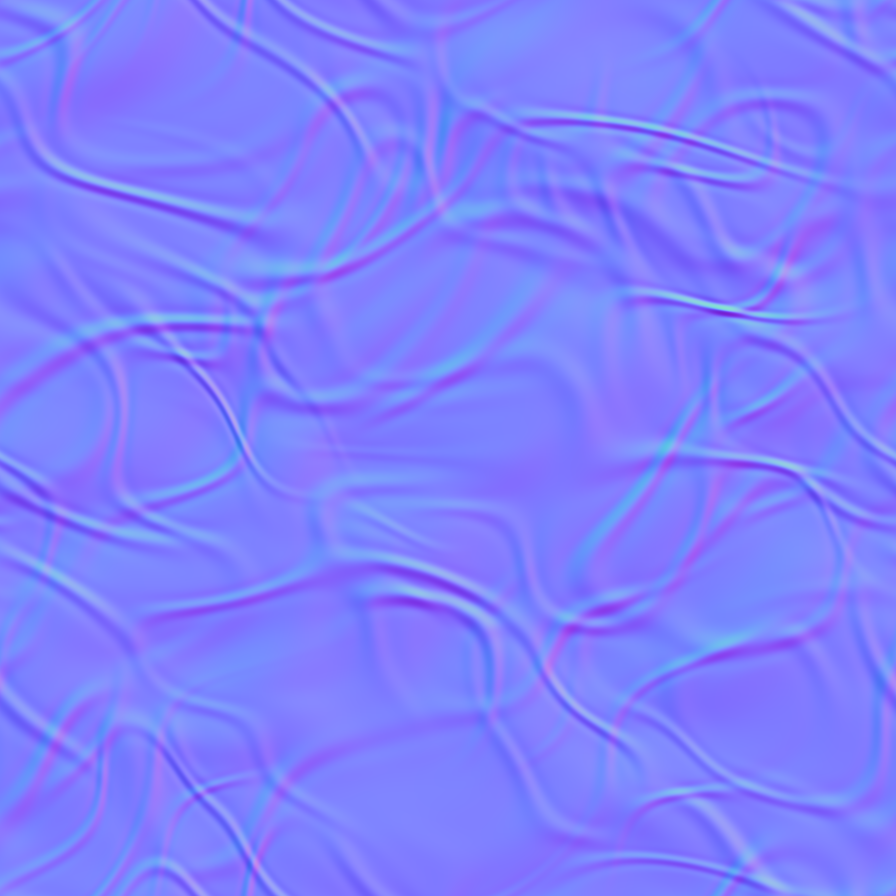
Reproduce this texture map procedurally as a three.js fragment shader.

```glsl
varying vec2 vUv;

const float TAU = 6.2831853;

vec3 hash3(float n) {
  return fract(sin(n * vec3(12.99, 78.23, 39.43)) * 4375.85);
}

// Random waves with whole wave numbers, so the field tiles; deviation near 1
float swell(vec2 p, vec2 reach, float seed) {
  float sum = 0.0;
  for (int i = 0; i < 7; i++) {
    vec3 h = hash3(seed + float(i) * 1.37);
    vec2 k = floor(h.xy * (2.0 * reach + 1.0)) - reach;
    sum += cos(TAU * (dot(k, p) + h.z));
  }
  return sum * 0.53;
}

float height(vec2 p) {
  // Bend the domain so that the folds wander
  p += 0.024 * vec2(swell(p, vec2(2.0), 3.1), swell(p, vec2(2.0), 17.6));

  // Soft swells and finer dents
  float h = 0.0023 * swell(p, vec2(2.0, 3.0), 31.3);
  h += 0.0016 * swell(p, vec2(4.0, 6.0), 47.9);
  h += 0.0005 * swell(p, vec2(9.0), 53.2);

  // Creases along the zero lines: long sharp ones, then smaller soft arcs
  for (int i = 0; i < 6; i++) {
    float layer = float(i);
    float arcs = step(2.5, layer);
    float seed = 61.7 + layer * 23.3;
    vec2 reach = mix(vec2(2.0, 3.0), vec2(4.0), arcs);
    float u = swell(p, reach, seed) / mix(0.2 + 0.05 * layer, 0.4, arcs);
    float strength = smoothstep(-1.4, 1.3, swell(p, vec2(2.0), seed + 11.9));
    h += mix(0.0031, 0.0020, arcs) * strength * exp(-0.5 * u * u) * cos(1.8 * u);
  }
  return h;
}

void main() {
  // Slope of the height field, encoded as a tangent space normal
  vec2 e = vec2(0.002, 0.0);
  float h = height(vUv);
  vec2 slope = vec2(height(vUv + e.xy) - h, height(vUv + e.yx) - h) / e.x;
  vec3 normal = normalize(vec3(-slope * vec2(0.7, 1.0), 1.0));
  gl_FragColor = vec4(0.5 + 0.5 * normal, 1.0);
}
```
